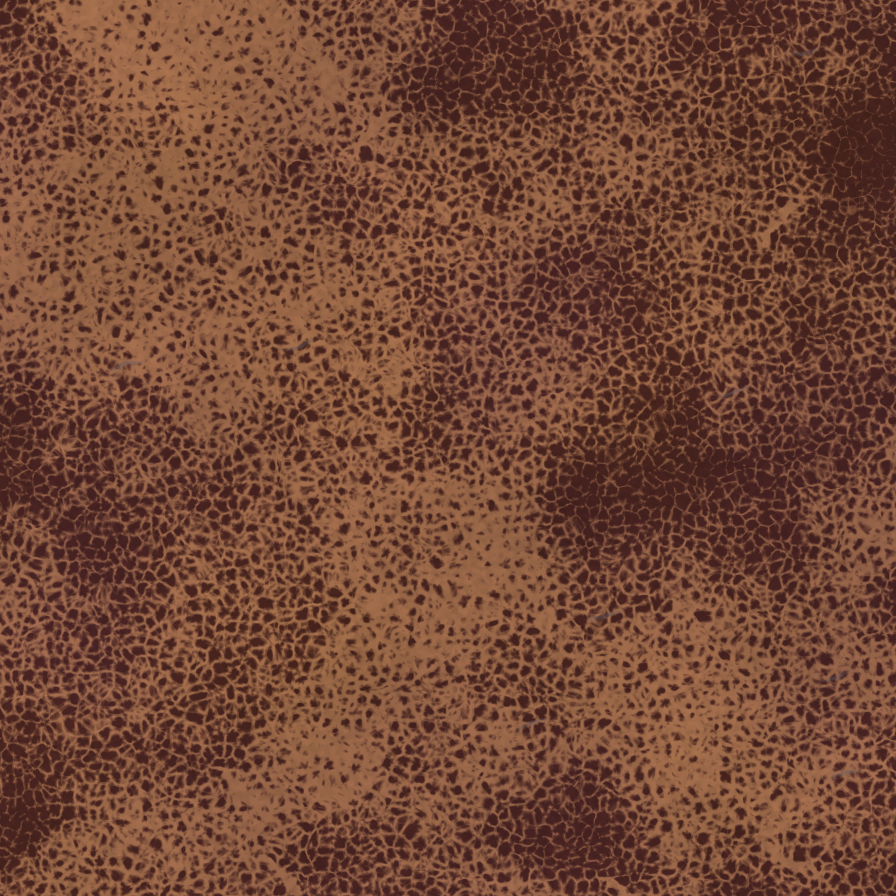
This texture is drawn by a WebGL 1 fragment shader. Its source:

```glsl
precision highp float;
uniform vec2 u_resolution;

vec2 hash2(vec2 p) {
  return fract(sin(vec2(dot(p, vec2(127.1, 311.7)), dot(p, vec2(269.5, 183.3)))) * 43758.5);
}

// Smooth cellular noise in -1..1: random values spread around scattered points
float blotch(vec2 p) {
  vec2 cell = floor(p);
  float sum = 0.0, total = 0.0;
  for (int y = -1; y <= 1; y++) {
    for (int x = -1; x <= 1; x++) {
      vec2 id = cell + vec2(x, y);
      vec2 toPoint = id + hash2(id) - p;
      float weight = exp(-4.5 * dot(toPoint, toPoint));
      sum += weight * (2.0 * hash2(id + 57.3).x - 1.0);
      total += weight;
    }
  }
  return sum / total;
}

float layeredBlotch(vec2 p) {
  float sum = 0.0, amplitude = 1.0;
  for (int i = 0; i < 5; i++) {
    sum += amplitude * blotch(p);
    p = mat2(1.6, 1.2, -1.2, 1.6) * p + 13.7;
    amplitude *= 0.62;
  }
  return sum;
}

// Zero on the borders between cells, growing towards their centres
float crackDistance(vec2 p) {
  vec2 cell = floor(p);
  float nearest = 8.0, second = 8.0;
  for (int y = -1; y <= 1; y++) {
    for (int x = -1; x <= 1; x++) {
      vec2 id = cell + vec2(x, y);
      float d = length(id + hash2(id) - p);
      second = min(second, max(nearest, d));
      nearest = min(nearest, d);
    }
  }
  return second - nearest;
}

// Ragged streak: x along, y across
float scuff(vec2 p, vec2 centre, float angle, vec2 size) {
  float c = cos(angle), s = sin(angle);
  vec2 local = mat2(c, -s, s, c) * (p - centre);
  return 1.0 - smoothstep(0.3, 1.2, length(local / size));
}

void main() {
  vec2 p = gl_FragCoord.xy / u_resolution.y;
  vec2 wobble = vec2(blotch(p * 48.0), blotch(p * 48.0 + 31.0));

  // Rubbed areas widen the cracks until the plates dissolve
  float wear = layeredBlotch(p * 4.2 + 3.0);
  float grain = blotch(p * 190.0);
  float width = 0.23 + 0.21 * wear + 0.05 * grain;

  // Scattered pale tears and small grey scratches
  float scratch = 0.0;
  for (int i = 0; i < 8; i++) {
    vec2 seed = hash2(vec2(float(i), 4.7));
    vec2 other = hash2(seed * 91.0);
    float angle = (other.x < 0.5 ? 0.85 : -0.6) + 0.4 * (other.y - 0.5);
    vec2 ragged = p + 0.005 * wobble;
    width += 0.32 * scuff(ragged, seed, angle, vec2(0.045, 0.007));
    scratch += scuff(ragged, other, 0.3, vec2(0.02, 0.003));
  }

  // Two sizes of crackle
  vec2 q = p + 0.0035 * wobble;
  float crack = mix(crackDistance(q * 72.0), crackDistance(q * 128.0 + 19.0), 0.33);
  float bare = 1.0 - smoothstep(width - 0.23, width + 0.23, crack);

  // Dyed plates drift from brown to plum above the tan hide
  float hue = 0.5 + 0.5 * blotch(p * 6.0 + 40.0);
  vec3 plate = mix(vec3(0.27, 0.135, 0.105), vec3(0.27, 0.13, 0.135), hue);
  vec3 hide = mix(vec3(0.62, 0.42, 0.28), vec3(0.59, 0.39, 0.29), hue);
  vec3 color = mix(plate, hide, bare);
  color *= 1.0 + 0.06 * grain + 0.05 * blotch(p * 9.0 + 70.0);
  color = mix(color, vec3(0.40, 0.35, 0.37), 0.45 * min(scratch, 1.0));

  gl_FragColor = vec4(color, 1.0);
}
```
